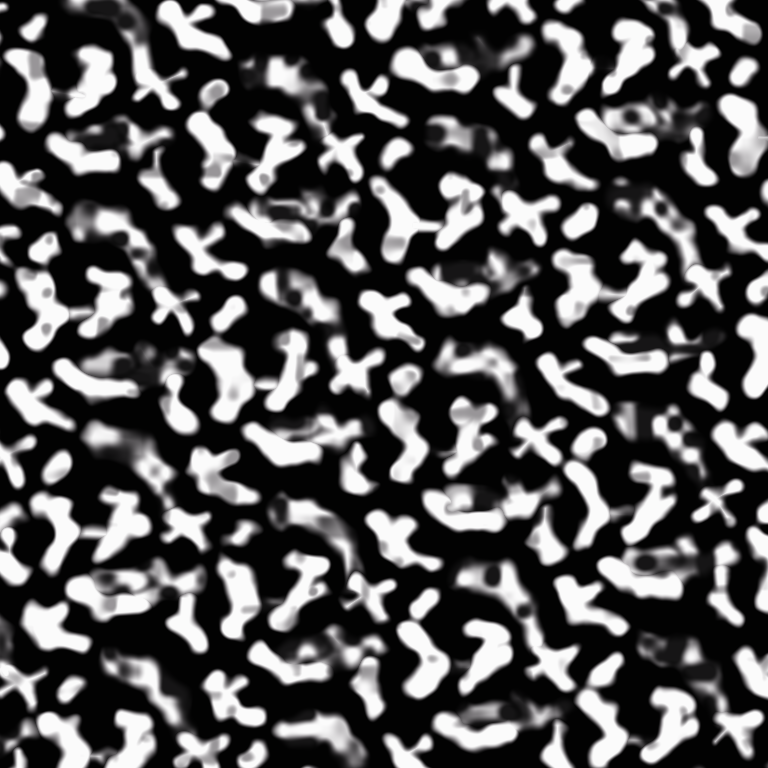
Write a WebGL 2 fragment shader that draws this texture.

```glsl
#version 300 es
precision highp float;

#define SCALE 7.68
#define AXIS_A vec2(1.82, 0.665)
#define AXIS_B vec2(0.135, 2.218)
#define ORIGIN vec2(0.32, 0.25)
#define JITTER 0.05
#define WARP 0.10
#define RIPPLE 0.10
#define BLEND 0.05
#define EDGE 0.038
#define SOFT_EDGE 0.06
#define SHRINK 0.027

uniform vec2 u_resolution;
out vec4 fragColor;

float hash(vec2 p) {
    return fract(sin(dot(p, vec2(127.1, 311.7))) * 43758.5453);
}

float noise(vec2 p) {
    vec2 i = floor(p), f = fract(p);
    f = f * f * (3.0 - 2.0 * f);
    return mix(mix(hash(i), hash(i + vec2(1, 0)), f.x),
               mix(hash(i + vec2(0, 1)), hash(i + vec2(1, 1)), f.x), f.y);
}

float capsule(vec2 p, vec2 a, vec2 b, float r) {
    vec2 pa = p - a, ba = b - a;
    return length(pa - ba * clamp(dot(pa, ba) / dot(ba, ba), 0.0, 1.0)) - r;
}

float join(float a, float b) {
    float h = max(BLEND - abs(a - b), 0.0) / BLEND;
    return min(a, b) - h * h * BLEND * 0.25;
}

float boomerang(vec2 p) {
    float d = capsule(p, vec2(-0.14, 0.32), vec2(0.00, 0.42), 0.14);
    d = join(d, capsule(p, vec2(-0.02, 0.42), vec2(0.10, 0.64), 0.14));
    return join(d, capsule(p, vec2(0.10, 0.64), vec2(-0.05, 0.91), 0.15));
}

float hourglass(vec2 p) {
    float d = capsule(p, vec2(0.53, 0.27), vec2(0.76, 0.32), 0.12);
    d = join(d, capsule(p, vec2(0.70, 0.34), vec2(0.64, 0.56), 0.12));
    d = join(d, capsule(p, vec2(0.81, 0.54), vec2(0.62, 0.64), 0.11));
    return join(d, capsule(p, vec2(0.62, 0.64), vec2(0.46, 0.84), 0.13));
}

float hook(vec2 p) {
    float d = capsule(p, vec2(1.40, -0.12), vec2(1.57, 0.12), 0.13);
    d = join(d, capsule(p, vec2(1.57, 0.12), vec2(1.90, 0.27), 0.10));
    return join(d, capsule(p, vec2(1.50, 0.0), vec2(1.72, -0.12), 0.09));
}

float fork(vec2 p) {
    float d = capsule(p, vec2(1.18, 0.48), vec2(1.32, 0.60), 0.12);
    d = join(d, capsule(p, vec2(1.28, 0.55), vec2(1.10, 0.70), 0.08));
    d = join(d, capsule(p, vec2(1.28, 0.55), vec2(1.43, 0.79), 0.09));
    return join(d, capsule(p, vec2(1.28, 0.56), vec2(1.51, 0.47), 0.08));
}

float cup(vec2 p) {
    float d = capsule(p, vec2(0.22, 1.20), vec2(0.50, 1.41), 0.13);
    return join(d, capsule(p, vec2(0.50, 1.41), vec2(0.82, 1.38), 0.13));
}

float stem(vec2 p) {
    float d = capsule(p, vec2(1.31, 1.30), vec2(1.30, 1.60), 0.08);
    return join(d, capsule(p, vec2(1.25, 1.56), vec2(1.40, 1.72), 0.13));
}

// Bright, crisp parts of one cell
float solidParts(vec2 p) {
    float d = capsule(p, vec2(-0.05, 0.05), vec2(0.05, -0.05), 0.13);
    d = join(d, boomerang(p));
    d = join(d, hourglass(p));
    d = join(d, hook(p));
    d = join(d, fork(p));
    d = join(d, cup(p));
    return join(d, stem(p));
}

// Blotchy chain, star and bridges of one cell
float mottledParts(vec2 p) {
    float d = capsule(p, vec2(0.42, -0.25), vec2(0.78, -0.20), 0.17);
    d = join(d, capsule(p, vec2(0.78, -0.20), vec2(1.02, 0.05), 0.15));
    d = join(d, capsule(p, vec2(1.02, 0.05), vec2(1.18, 0.50), 0.11));
    d = join(d, capsule(p, vec2(0.95, 1.00), vec2(1.12, 1.22), 0.10));
    d = join(d, capsule(p, vec2(0.82, 1.32), vec2(1.12, 1.23), 0.10));
    d = join(d, capsule(p, vec2(1.12, 1.23), vec2(1.38, 1.10), 0.11));
    d = join(d, capsule(p, vec2(0.48, 1.18), vec2(0.78, 1.16), 0.15));
    return join(d, capsule(p, vec2(0.14, 0.66), vec2(0.58, 0.68), 0.07));
}

void main() {
    vec2 uv = gl_FragCoord.xy / u_resolution.y;
    vec2 p = vec2(uv.x, 1.0 - uv.y) * SCALE - ORIGIN;
    p += WARP * (vec2(noise(p * 1.7), noise(p * 1.7 + 31.0)) - 0.5);

    // Skewed lattice of slightly displaced cells
    mat2 lattice = mat2(AXIS_A, AXIS_B);
    vec2 home = floor(inverse(lattice) * p);
    float solid = 9.0, mottled = 9.0;
    for (int j = -1; j <= 1; j++) {
        for (int i = -1; i <= 1; i++) {
            vec2 cell = home + vec2(i, j);
            vec2 shift = JITTER * (vec2(hash(cell), hash(cell + 17.0)) - 0.5);
            vec2 q = p - lattice * cell - shift;
            solid = join(solid, solidParts(q));
            mottled = join(mottled, mottledParts(q));
        }
    }

    // Wavy outlines and uneven grey tone
    float ripple = RIPPLE * (noise(p * 6.5 + 7.0) - 0.5) + SHRINK;
    float blotch = smoothstep(0.2, 0.75, noise(p * 6.5 + 53.0));
    float dimple = smoothstep(0.7, 0.95, noise(p * 6.0 + 91.0));
    float crisp = 1.0 - smoothstep(-EDGE, EDGE, solid + ripple);
    float soft = 1.0 - smoothstep(-SOFT_EDGE, SOFT_EDGE, mottled + ripple);
    float tone = max(crisp * (1.0 - 0.4 * dimple), soft * mix(0.08, 1.0, blotch));

    float v = mix(0.008, 0.985, tone);
    fragColor = vec4(v, v - 0.04 * v * (1.0 - v), v, 1.0);
}
```
